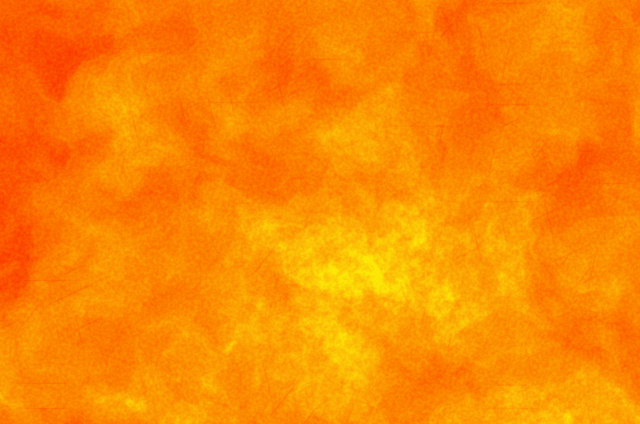
Write a WebGL 1 fragment shader that draws this texture.

```glsl
precision highp float;
// Weathered, fiery orange plaster: broad pools of light and shade carry
// domain-warped gradient-noise clouds, mottling, brush streaks, grain and scratches.
// All layers sum into one tone, which becomes the green of a red-to-yellow ramp.

uniform vec2 u_resolution;

const float BASE_TONE = 0.505;
const float TONE_MIN = 0.22;
const float TONE_MAX = 0.9;
const float RED_LEVEL = 0.985;
const float HIGHLIGHT_GAIN = 1.1;  // stretches bright tones, compresses dark ones

const float CLOUD_SCALE = 4.0;     // clouds per canvas height
const float CLOUD_DEPTH = 0.17;
const float WARP_DEPTH = 0.10;
const float MOTTLE_SCALE = 11.0;
const float MOTTLE_DEPTH = 0.085;
const float STREAK_DEPTH = 0.05;
const float GRAIN_SCALE = 112.0;
const float GRAIN_DEPTH = 0.078;
const float CRUST_SCALE = 38.0;
const float CRUST_DEPTH = 0.11;
const float SCRATCH_DEPTH = 0.07;
const float SCRATCH_WIDTH = 0.0016;
const int SCRATCH_LAYERS = 5;

vec2 hash2(vec2 p) {
  vec3 q = fract(p.xyx * vec3(0.1031, 0.1030, 0.0973));
  q += dot(q, q.yzx + 33.33);
  return fract((q.xx + q.yz) * q.zy);
}

float cornerSlope(vec2 cell, vec2 offset) {
  float angle = 6.2832 * hash2(cell).x;
  return dot(vec2(cos(angle), sin(angle)), offset);
}

float gradientNoise(vec2 p) {
  vec2 i = floor(p), f = fract(p);
  vec2 w = f * f * f * (f * (f * 6.0 - 15.0) + 10.0);
  vec2 e = vec2(1.0, 0.0);
  float low = mix(cornerSlope(i, f), cornerSlope(i + e, f - e), w.x);
  float high = mix(cornerSlope(i + e.yx, f - e.yx), cornerSlope(i + e.xx, f - e.xx), w.x);
  return mix(low, high, w.y);
}

mat2 rotation(float angle) {
  float c = cos(angle), s = sin(angle);
  return mat2(c, s, -s, c);
}

float fbm(vec2 p) {
  float sum = 0.0, amplitude = 1.0;
  mat2 turn = rotation(0.65) * 2.03;
  for (int i = 0; i < 5; i++) {
    sum += amplitude * gradientNoise(p);
    p = turn * p + 17.3;
    amplitude *= 0.58;
  }
  return sum;
}

// Two octaves of noise, the second on a turned grid to hide the lattice.
float speckle(vec2 p) {
  return gradientNoise(rotation(0.4) * p) + 0.7 * gradientNoise(rotation(1.1) * p * 1.7 + 23.0);
}

// Soft elliptical pool, 1 at its centre.
float pool(vec2 uv, vec2 centre, vec2 radius) {
  vec2 d = (uv - centre) / radius;
  return exp(-dot(d, d));
}

// Broad light and shade across the canvas.
float lighting(vec2 uv) {
  float light = 0.17 * pool(uv, vec2(0.58, 0.37), vec2(0.20, 0.17));
  light += 0.19 * pool(uv, vec2(0.93, 0.03), vec2(0.20, 0.12));
  light += 0.08 * pool(uv, vec2(0.36, 0.18), vec2(0.20, 0.16));
  light += 0.09 * pool(uv, vec2(0.18, 0.75), vec2(0.06, 0.14));
  light += 0.06 * pool(uv, vec2(0.72, 0.55), vec2(0.10, 0.12));
  light -= 0.21 * pool(uv, vec2(0.0, 0.45), vec2(0.13, 0.24));
  light -= 0.13 * pool(uv, vec2(0.0, 0.95), vec2(0.12, 0.25));
  light -= 0.03 * pool(uv, vec2(0.97, 0.45), vec2(0.14, 0.35));
  return light - 0.02 * smoothstep(0.65, 1.0, uv.y);
}

// Sparse thin strokes: at most one per long cell, each layer at its own angle.
float scratches(vec2 p) {
  float sum = 0.0, blur = 1.0 / u_resolution.y;
  for (int i = 0; i < SCRATCH_LAYERS; i++) {
    float layer = float(i);
    vec2 size = vec2(0.22, 0.06);
    vec2 q = rotation(0.45 * layer - 1.8) * p + 3.7 * layer + 5.0;
    vec2 cell = floor(q / size);
    vec2 rnd = hash2(cell + 31.0 * layer);
    vec2 d = q - (cell + 0.5) * size;
    d.y -= (rnd.y - 0.5) * 0.03 + d.x * (rnd.x - 0.15) * 0.06;
    float halfLength = mix(0.03, 0.1, rnd.y);
    float stroke = 1.0 - smoothstep(SCRATCH_WIDTH - blur, SCRATCH_WIDTH + blur, abs(d.y));
    stroke *= 1.0 - smoothstep(0.4 * halfLength, halfLength, abs(d.x));
    sum += stroke * step(rnd.x, 0.25);
  }
  return min(sum, 1.0);
}

void main() {
  vec2 uv = gl_FragCoord.xy / u_resolution;
  vec2 p = gl_FragCoord.xy / u_resolution.y;

  // Clouds, mottling and steep brush streaks
  vec2 warp = vec2(fbm(p * 3.0 + 4.1), fbm(p * 3.0 + 41.7));
  vec2 q = p + WARP_DEPTH * warp;
  float tone = BASE_TONE + lighting(uv + 0.06 * warp);
  tone += CLOUD_DEPTH * fbm(q * CLOUD_SCALE + 11.0) + MOTTLE_DEPTH * fbm(q * MOTTLE_SCALE + 63.0);
  float streak = gradientNoise(rotation(-0.9) * q * vec2(7.0, 30.0)) + gradientNoise(q * vec2(32.0, 8.0) + 7.0);
  tone += STREAK_DEPTH * streak * smoothstep(-0.2, 0.4, warp.y);
  float lift = tone - BASE_TONE;
  tone += HIGHLIGHT_GAIN * lift * abs(lift) * step(0.0, lift) + 0.008;

  // Crusty flecks gather where the surface is bright
  tone += CRUST_DEPTH * speckle(p * CRUST_SCALE) * smoothstep(0.48, 0.75, tone);

  // Fine grain and scratches
  tone += GRAIN_DEPTH * speckle(p * GRAIN_SCALE + 5.0);
  tone -= SCRATCH_DEPTH * scratches(p) * smoothstep(-0.3, 0.3, warp.x);

  tone = clamp(tone, TONE_MIN, TONE_MAX);
  float blue = 0.005 + 0.02 * smoothstep(0.5, 0.8, tone);
  gl_FragColor = vec4(RED_LEVEL, tone, blue, 1.0);
}
```
